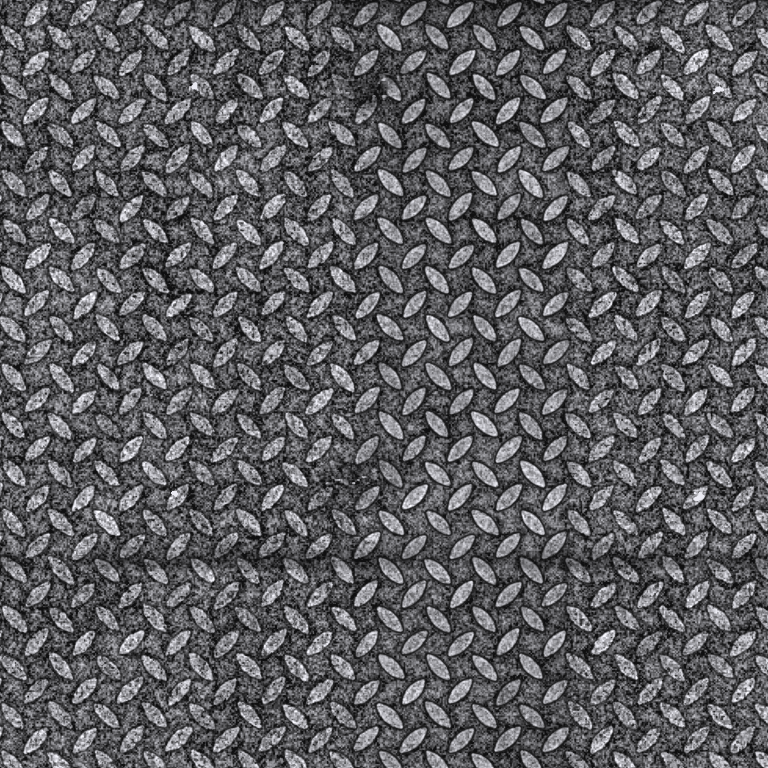
Reproduce this texture procedurally as a WebGL 2 fragment shader.

```glsl
#version 300 es
precision highp float;
// Worn steel tread plate: two interleaved lattices of raised lens-shaped studs,
// leaning left and right in turn, over a grainy floor. Noise adds grime, pitting,
// rubbed patches, bright chips and the seams between sheets.

uniform vec2 u_resolution;
out vec4 outColor;

const vec2 REPEATS = vec2(16.3, 15.87);     // studs of one lean, across and down
const vec2 ORIGIN = vec2(0.263, 0.9505);    // centre of one left-leaning stud
const float HALF_LENGTH = 0.0196;
const float HALF_WIDTH = 0.0062;
const float ROUNDING = 0.0025;
const float LEAN = 0.76;                    // radians from vertical
const float OUTLINE = 0.0030;
const float FLOOR_TONE = 0.350;
const float STUD_TONE = 0.63;
const float GRAIN = 0.82;
const vec3 STEEL_TINT = vec3(0.992, 0.992, 1.025);
const float SEAM_X = 0.741;
const float SEAM_Y = 0.257;
const vec2 RUB_CENTRE = vec2(0.48, 0.88);
const vec2 RUB_STEP = vec2(-0.025, -0.505);
const vec2 CHIP_START = vec2(0.255, 0.885);
const vec2 CHIP_STEP_X = vec2(0.68, -0.002);
const vec2 CHIP_STEP_Y = vec2(-0.026, -0.53);

float hash(vec2 p) {
    vec3 q = fract(vec3(p.xyx) * 0.1031);
    q += dot(q, q.yzx + 33.33);
    return fract((q.x + q.y) * q.z);
}

float noise(vec2 p) {
    vec2 i = floor(p), f = fract(p);
    f = f * f * (3.0 - 2.0 * f);
    return mix(mix(hash(i), hash(i + vec2(1, 0)), f.x),
               mix(hash(i + vec2(0, 1)), hash(i + vec2(1, 1)), f.x), f.y);
}

float fbm(vec2 p) {
    float sum = 0.0, weight = 0.5;
    for (int i = 0; i < 4; i++) {
        sum += weight * noise(p);
        p = p * 2.03 + 17.3;
        weight *= 0.5;
    }
    return sum / 0.9375;
}

// Signed distance to an upright lens with pointed ends.
float lens(vec2 p, float a, float b) {
    p = abs(p);
    float offset = (a * a - b * b) / (2.0 * b);
    return (p.y - a) * offset > p.x * a
        ? length(p - vec2(0, a))
        : length(p + vec2(offset, 0)) - offset - b;
}

// One lattice of studs: x is the distance, y a random value per stud.
vec2 studs(vec2 uv, vec2 shift, float lean) {
    vec2 q = (uv - ORIGIN) * REPEATS - shift;
    vec2 id = round(q);
    vec2 key = id + 60.0 + shift * 90.0;
    vec2 p = (q - id) / REPEATS;
    p -= 0.003 * (vec2(hash(key), hash(key + 31.0)) - 0.5);
    float angle = lean + 0.16 * (hash(key + 7.0) - 0.5);
    float c = cos(angle), s = sin(angle);
    p = mat2(c, -s, s, c) * p;
    float size = 0.94 + 0.12 * hash(key + 19.0);
    return vec2(lens(p, HALF_LENGTH * size, HALF_WIDTH * size) - ROUNDING, hash(key + 43.0));
}

void main() {
    vec2 uv = gl_FragCoord.xy / u_resolution;
    float pixel = 1.0 / u_resolution.y;

    // Grain and large scale wear
    float fine = 0.45 * noise(uv * 270.0) + 0.55 * noise(uv * 490.0 + 9.0) - 0.5;
    float pits = smoothstep(0.62, 0.85, noise(uv * 300.0 + 71.0));
    float grime = fbm(uv * 9.0 + 3.0) - 0.5;
    float mottle = fbm(uv * 42.0 + 5.0) - 0.5;
    float clean = smoothstep(0.42, 0.52, uv.x) * (1.0 - smoothstep(SEAM_X - 0.006, SEAM_X, uv.x));
    float rub = 0.0;
    for (int i = 0; i < 2; i++) {
        vec2 r = (uv - RUB_CENTRE - float(i) * RUB_STEP) / vec2(0.055, 0.030);
        rub = max(rub, exp(-dot(r, r)) * smoothstep(0.3, 0.6, fbm(uv * 45.0)));
    }

    // Nearest stud of either lean, with slightly ragged edges
    vec2 left = studs(uv, vec2(0.0), LEAN);
    vec2 right = studs(uv, vec2(0.5), -LEAN);
    vec2 stud = left.x < right.x ? left : right;
    float d = stud.x + 0.0014 * (noise(uv * 190.0) - 0.5) * (1.4 - clean);
    float worn = max(rub, 0.5 * smoothstep(0.88, 1.0, stud.y) * (1.0 - clean));

    // Floor, shaded softly around the studs and lighter in the open
    float open = smoothstep(0.001, 0.015, d);
    float tone = FLOOR_TONE - 0.02 * clean + 0.16 * grime + 0.26 * mottle + GRAIN * fine * (1.0 - 0.15 * clean);
    tone += 0.16 * open - 0.09 - 0.07 * pits;
    float ring = 1.0 - smoothstep(0.0, OUTLINE, abs(d - 0.0012));
    tone = mix(tone, 0.10, ring * mix(0.55, 0.85, clean) * (1.0 - 0.6 * rub));

    // Stud faces with a polished rim
    float face = STUD_TONE + 0.12 * (stud.y - 0.5) + 0.18 * mottle + 0.1 * grime;
    face += GRAIN * fine * mix(0.9, 0.65, clean) - pits * mix(0.26, 0.14, clean);
    face += 0.08 * smoothstep(0.0018, 0.0, abs(d + 0.0020));
    float cover = 1.0 - smoothstep(-pixel, pixel, d);
    tone = mix(tone, face, cover * (1.0 - 0.75 * worn));

    // Dark bands, sheet seams and rubbed scratches
    float band = smoothstep(0.955, 1.0, uv.y)
        + smoothstep(SEAM_Y - 0.004, SEAM_Y + 0.006, uv.y) * (1.0 - smoothstep(SEAM_Y + 0.01, SEAM_Y + 0.045, uv.y));
    tone *= 1.0 - 0.28 * band * smoothstep(0.25, 0.6, fbm(uv * 14.0 + 8.0));
    tone *= 1.0 - 0.15 * exp(-abs(uv.x - SEAM_X) * 150.0);
    tone *= 1.0 - 0.3 * rub;
    tone += 0.5 * rub * smoothstep(0.7, 0.9, noise(uv * vec2(150.0, 240.0)));

    // Bright chips
    for (int k = 0; k < 4; k++) {
        vec2 centre = CHIP_START + float(k % 2) * CHIP_STEP_X + float(k / 2) * CHIP_STEP_Y;
        float chip = length(uv - centre) + 0.009 * (noise(uv * 240.0 + 2.0) - 0.5);
        tone = mix(tone, 0.93, 1.0 - smoothstep(0.004, 0.006, chip));
    }
    outColor = vec4(clamp(max(tone, 0.06) * STEEL_TINT, 0.0, 1.0), 1.0);
}
```
